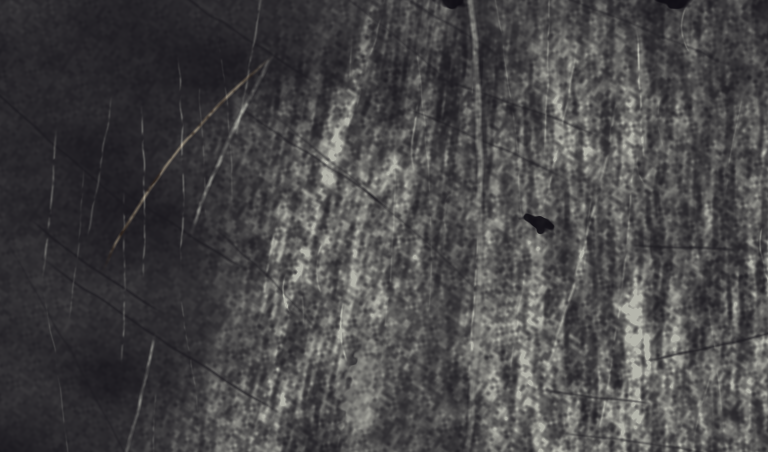
Write a WebGL 1 fragment shader that draws this texture.

```glsl
precision highp float;
// Dark scratched metal plate, rubbed pale toward the right, with light and dark scratches.
uniform vec2 u_resolution;

const vec3 SOOT = vec3(0.142, 0.136, 0.154);
const vec3 CHALK = vec3(0.58, 0.58, 0.555);
const vec3 RUST = vec3(0.05, 0.015, -0.03);
const mat2 TURN = mat2(0.83, 0.56, -0.56, 0.83);
const float GRAIN_SCALE = 125.0;
const float WEAR_GAIN = 1.2;
const float LIGHT_COUNT = 40.0;
const float DARK_COUNT = 18.0;

float hash(vec2 p) {
  vec3 q = fract(vec3(p.xyx) * 0.1031);
  q += dot(q, q.yzx + 33.33);
  return fract((q.x + q.y) * q.z);
}

float noise(vec2 p) {
  vec2 i = floor(p), f = fract(p);
  f = f * f * (3.0 - 2.0 * f);
  return mix(mix(hash(i), hash(i + vec2(1.0, 0.0)), f.x),
             mix(hash(i + vec2(0.0, 1.0)), hash(i + 1.0), f.x), f.y);
}

float fbm(vec2 p) {
  float sum = 0.0, amp = 0.5;
  for (int i = 0; i < 4; i++) {
    sum += amp * noise(p);
    p = TURN * p * 2.03 + 17.3;
    amp *= 0.5;
  }
  return sum / 0.9375;
}

// Bowed line from a to b with soft edges and faded ends.
float scratch(vec2 p, vec2 a, vec2 b, float bow, float width) {
  vec2 d = b - a;
  float len = length(d);
  float t = dot(p - a, d) / (len * len);
  float side = ((p.x - a.x) * d.y - (p.y - a.y) * d.x) / len;
  side = abs(side - bow * 4.0 * t * (1.0 - t));
  float soft = 0.0026 + 0.3 * width;
  float line = 1.0 - smoothstep(width - soft, width + soft, side);
  return line * smoothstep(0.0, 0.15, t) * (1.0 - smoothstep(0.85, 1.0, t));
}

float blob(vec2 p, vec2 center, vec2 radius) {
  float r = length((p - center) / radius) + 0.9 * (noise(p * 70.0) - 0.5);
  return 1.0 - smoothstep(0.75, 1.15, r);
}

// Broad pale rubbing: faint at the left, strongest at the lower right.
float wearMask(vec2 p, float u) {
  float m = smoothstep(0.38, 0.88, u + 0.35 * (fbm(p * 3.0) - 0.5));
  m *= 1.0 - 0.4 * exp(-pow((u - 1.0) / 0.08, 2.0));
  m *= mix(1.0, 0.5, smoothstep(0.6, 1.0, p.y));
  m *= 0.4 + 1.2 * fbm(vec2(u * 7.0, p.y * 4.0) + 5.0);
  return m + 0.15 * smoothstep(1.1, 1.6, p.x) * (1.0 - p.y);
}

// Short ragged strokes along the rubbing direction, mixed with cloudy grain.
float strokes(vec2 p, float u, float grain) {
  float broad = noise(vec2(u * 32.0, p.y * 4.0));
  float fine = noise(vec2(u * 110.0, p.y * 13.0 + 9.0));
  float crossing = noise(vec2((u + 0.16 * p.y) * 85.0, p.y * 9.0 + 31.0));
  float s = 0.28 * broad + 0.26 * fine + 0.2 * crossing + 0.26 * fbm(p * 24.0);
  return smoothstep(0.26, 0.82, s) * (0.3 + 0.9 * grain) + 0.35 * grain * grain;
}

float lightScratches(vec2 p, float broken) {
  float sum = 0.0;
  for (float i = 0.0; i < LIGHT_COUNT; i++) {
    float r = hash(vec2(i, 3.0)), s = hash(vec2(i, 7.0)), t = hash(vec2(i, 11.0));
    float x = 0.08 + 1.62 * (i + r) / LIGHT_COUNT;
    float lean = mix(-0.16, 0.3, t);
    vec2 reach = vec2(lean, 1.0) * mix(0.05, 0.42, s * s);
    vec2 mid = vec2(x, hash(vec2(i, 19.0)));
    float width = mix(0.0012, 0.0034, r * t);
    float line = scratch(p, mid - reach, mid + reach, 0.04 * (s - 0.5), width);
    sum += line * mix(0.22, 0.75, r * r);
  }
  return sum * broken;
}

float darkScratches(vec2 p) {
  float sum = 0.0;
  for (float i = 0.0; i < DARK_COUNT; i++) {
    float r = hash(vec2(i, 23.0)), s = hash(vec2(i, 29.0));
    vec2 mid = vec2(1.7 * (i + r) / DARK_COUNT, hash(vec2(i, 31.0)));
    float angle = mix(-0.95, 0.1, mid.x / 1.7) + 0.6 * (s - 0.5);
    vec2 reach = vec2(cos(angle), sin(angle)) * mix(0.12, 0.4, r);
    sum += scratch(p, mid - reach, mid + reach, 0.02 * (s - 0.5), 0.0026) * (0.4 + 0.5 * s);
  }
  return min(sum, 1.0);
}

void main() {
  vec2 p = gl_FragCoord.xy / u_resolution.y;
  vec2 rough = p + 0.005 * (vec2(noise(p * 22.0), noise(p * 22.0 + 50.0)) - 0.5);
  float lean = mix(0.24, 0.03, smoothstep(0.8, 1.25, p.x));
  float u = rough.x - lean * (p.y - 0.5) + 0.012 * (noise(p * 7.0) - 0.5);
  vec2 turned = TURN * p;
  float grain = 0.6 * noise(turned * GRAIN_SCALE) + 0.4 * noise(turned * GRAIN_SCALE * 0.45 + 40.0);
  float broken = smoothstep(0.25, 0.7, 0.65 * noise(turned * vec2(70.0, 45.0)) + 0.35 * grain);

  // Plate haze and worn surface
  float haze = fbm(p * vec2(4.0, 6.0)) - 0.4;
  float tone = 0.3 * haze + 0.2 * (grain - 0.45) * (0.6 + haze);
  tone += WEAR_GAIN * wearMask(p, u) * strokes(rough, u, grain);

  // Wide scuffs and a rubbed patch
  float scuff = scratch(rough, vec2(0.63, 0.34), vec2(0.85, 1.08), 0.015, 0.012);
  scuff += scratch(rough, vec2(0.54, -0.05), vec2(0.66, 0.44), 0.01, 0.008);
  tone += 0.45 * scuff * (0.1 + grain) * (0.4 + broken);
  float patchMark = blob(p - vec2(0.2 * (p.y - 0.14), 0.0), vec2(0.80, 0.14), vec2(0.034, 0.11));
  tone = mix(tone, 0.5 + 0.7 * grain, 0.75 * patchMark);

  // Scratches and gouges
  tone = mix(tone, -0.08, 0.8 * darkScratches(rough));
  tone += lightScratches(rough, broken);
  float gash = scratch(rough, vec2(1.02, -0.12), vec2(1.03, 1.12), 0.037, 0.0058);
  tone = mix(tone, 0.6 + 0.5 * grain, gash * (0.45 + 0.5 * broken));
  float cut = scratch(rough, vec2(0.42, 0.48), vec2(0.61, 0.89), -0.01, 0.0035);
  cut += scratch(rough, vec2(0.27, -0.04), vec2(0.345, 0.27), 0.003, 0.003);
  float rusty = scratch(rough, vec2(0.22, 0.39), vec2(0.61, 0.88), -0.035, 0.003);
  tone += 0.8 * cut * (0.3 + 0.7 * broken) + 0.6 * rusty * broken;

  // Dark chips
  vec2 chip = TURN * (rough - vec2(1.19, 0.505));
  float chips = blob(vec2(chip.x, -chip.y), vec2(0.0), vec2(0.04, 0.016));
  for (float i = 0.0; i < 2.0; i++) {
    chips += blob(p, vec2(1.0 + 0.49 * i, 1.005), vec2(0.032, 0.022));
  }
  tone = mix(tone, -0.2, min(chips, 1.0) * 0.9);

  vec3 color = mix(SOOT, CHALK, clamp(tone, -0.2, 1.3)) + RUST * rusty;
  gl_FragColor = vec4(color, 1.0);
}
```
